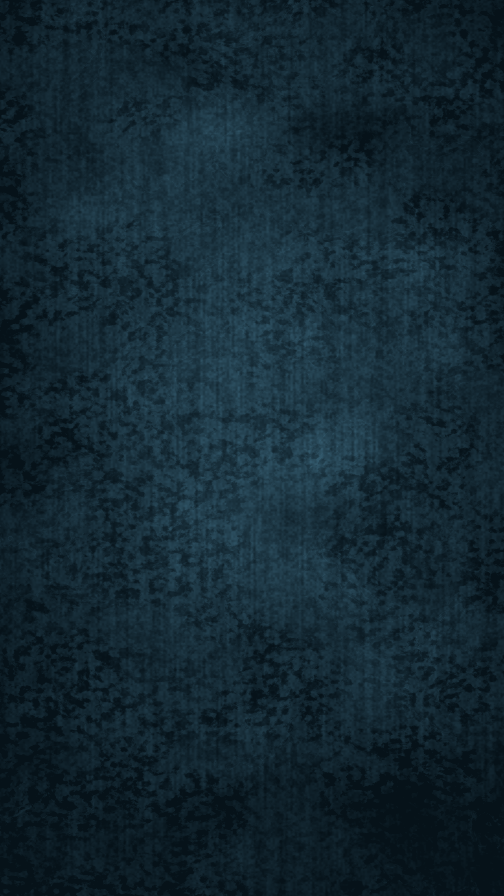
Write a WebGL 1 fragment shader that draws this texture.

```glsl
precision highp float;
// Weathered dark teal fabric: a tall soft glow, broad worn patches and a vignette,
// broken up by layered value noise, fine dark flecks, thin creases
// and narrow vertical threads.

#define SHADOW_COLOR vec3(0.022, 0.070, 0.097)
#define LIGHT_COLOR vec3(0.175, 0.312, 0.380)
#define BASE_LIGHT 0.26
#define GLOW_LIGHT 0.40
#define CLOUD_AMOUNT 0.34
#define FLECK_AMOUNT 0.27
#define CREASE_AMOUNT 0.10
#define THREAD_AMOUNT 0.20
#define GRAIN_AMOUNT 0.24

uniform vec2 u_resolution;

float hash(vec2 p) {
  vec3 q = fract(vec3(p.xyx) * 0.1031);
  q += dot(q, q.yzx + 33.33);
  return fract((q.x + q.y) * q.z);
}

float noise(vec2 p) {
  vec2 cell = floor(p);
  vec2 f = fract(p);
  f = f * f * (3.0 - 2.0 * f);
  float low = mix(hash(cell), hash(cell + vec2(1.0, 0.0)), f.x);
  float high = mix(hash(cell + vec2(0.0, 1.0)), hash(cell + vec2(1.0, 1.0)), f.x);
  return mix(low, high, f.y);
}

float fbm(vec2 p) {
  float sum = 0.0;
  float weight = 0.5;
  for (int i = 0; i < 5; i++) {
    sum += weight * noise(p);
    p = mat2(0.8, 0.6, -0.6, 0.8) * p * 2.03 + 17.3;
    weight *= 0.5;
  }
  return sum / 0.97;
}

// Soft elliptical spot in canvas units.
float spot(vec2 uv, vec2 center, vec2 radius) {
  vec2 d = (uv - center) / radius;
  return exp(-dot(d, d));
}

// Broad light and shade across the cloth.
float lightMap(vec2 uv) {
  float light = BASE_LIGHT;
  light += GLOW_LIGHT * spot(uv, vec2(0.52, 0.51), vec2(0.37, 0.25));
  light += 0.13 * spot(uv, vec2(0.44, 0.82), vec2(0.32, 0.17));

  // Worn, paler areas
  light += 0.17 * spot(uv, vec2(0.44, 0.86), vec2(0.10, 0.040));
  light += 0.13 * spot(uv, vec2(0.53, 0.62), vec2(0.13, 0.045));
  light += 0.17 * spot(uv, vec2(0.83, 0.71), vec2(0.09, 0.045));
  light += 0.13 * spot(uv, vec2(0.87, 0.61), vec2(0.10, 0.035));
  light += 0.22 * spot(uv, vec2(0.42, 0.41), vec2(0.11, 0.055));
  light += 0.20 * spot(uv, vec2(0.63, 0.49), vec2(0.13, 0.040));
  light += 0.13 * spot(uv, vec2(0.23, 0.75), vec2(0.12, 0.050));
  light += 0.13 * spot(uv, vec2(0.24, 0.55), vec2(0.12, 0.035));
  light += 0.13 * spot(uv, vec2(0.54, 0.18), vec2(0.09, 0.030));
  light += 0.10 * spot(uv, vec2(0.83, 0.26), vec2(0.09, 0.030));

  // Stained, darker areas
  light -= 0.18 * spot(uv, vec2(0.66, 0.86), vec2(0.12, 0.040));
  light -= 0.17 * spot(uv, vec2(0.61, 0.42), vec2(0.11, 0.028));
  light -= 0.08 * spot(uv, vec2(0.33, 0.65), vec2(0.12, 0.060));
  light -= 0.13 * spot(uv, vec2(0.04, 0.49), vec2(0.12, 0.040));
  light -= 0.08 * spot(uv, vec2(0.72, 0.10), vec2(0.20, 0.070));

  // Vignette
  vec2 edge = abs(uv - 0.5) * 2.0;
  light -= 0.13 * pow(edge.x, 4.0) + 0.09 * pow(edge.y, 5.0);
  return light - 0.07 * (1.0 - smoothstep(0.0, 0.36, uv.y));
}

// Irregular vertical threads, each fading in and out along its length.
float threads(vec2 p) {
  float fine = noise(vec2(p.x * 190.0, p.y * 9.0)) - 0.5;
  float broad = noise(vec2(p.x * 75.0 + 9.0, p.y * 3.0)) - 0.5;
  return fine + 0.4 * broad;
}

void main() {
  vec2 uv = gl_FragCoord.xy / u_resolution;
  vec2 p = vec2(uv.x, uv.y * u_resolution.y / u_resolution.x);
  float light = lightMap(uv);

  // Cloudy wear, stretched slightly sideways
  vec2 warp = vec2(fbm(p * 7.0 + 3.1), fbm(p * 7.0 + 41.7)) - 0.5;
  float clouds = fbm(p * vec2(5.0, 8.0) + warp * 1.6 + 12.0) - 0.5;
  light += CLOUD_AMOUNT * clouds;

  // Small dark flecks, denser in clusters
  float mottle = fbm(p * vec2(80.0, 105.0) + warp * 3.0);
  float cluster = smoothstep(0.34, 0.66, fbm(p * vec2(7.0, 11.0) + 63.0));
  float flecks = smoothstep(0.40, 0.68, mottle);
  light -= FLECK_AMOUNT * (flecks - 0.36) * (0.45 + 0.85 * cluster);
  light -= 0.10 * (cluster - 0.5);

  // Thin pale creases along noise contours
  float contour = abs(fbm(p * vec2(9.0, 15.0) + warp * 3.0 + 80.0) - 0.5);
  float crease = 1.0 - smoothstep(0.0, 0.018, contour);
  light += CREASE_AMOUNT * crease * smoothstep(0.4, 0.65, noise(p * 6.0 + 25.0));

  // Weave and grain scale with the local brightness
  float weave = THREAD_AMOUNT * threads(p) + GRAIN_AMOUNT * (noise(p * 230.0) - 0.5);
  light += weave * (0.5 + light);

  vec3 color = mix(SHADOW_COLOR, LIGHT_COLOR, clamp(light, 0.0, 1.15));
  gl_FragColor = vec4(color, 1.0);
}
```
